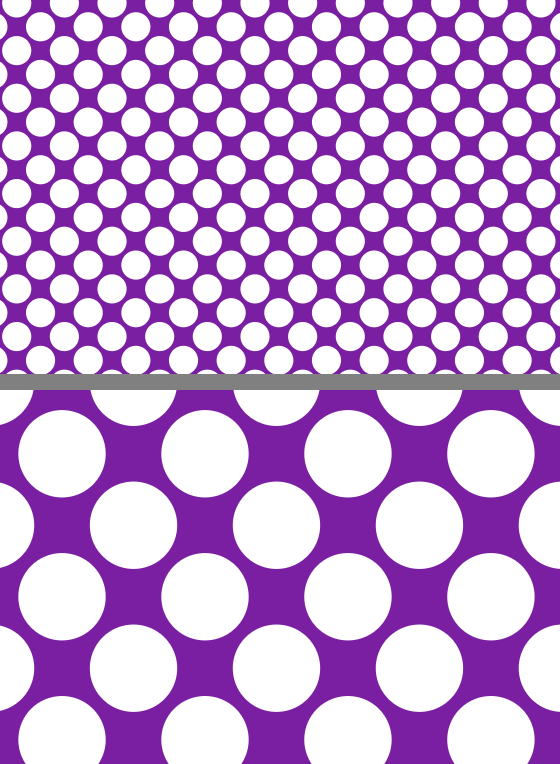
Top, the full canvas; bottom, a detail of the centre.
This pattern is drawn by a Shadertoy shader. Its source:

```glsl
const vec3 PURPLE = vec3(0.482, 0.122, 0.635);
const vec3 WHITE = vec3(1.0);

// Lengths are fractions of the canvas width
const float PERIOD = 0.0851;
const float DOT_RADIUS = 0.0260;
const vec2 DOT_ORIGIN = vec2(-0.0021, 0.0308);

// Distance to the nearest point of a square lattice
float latticeDistance(vec2 p, float period) {
    return length((fract(p / period + 0.5) - 0.5) * period);
}

// Signed distance to dots on two lattices staggered by half a period
float staggeredDots(vec2 p, float period, float radius) {
    float corners = latticeDistance(p, period);
    float centers = latticeDistance(p - 0.5 * period, period);
    return min(corners, centers) - radius;
}

// Edge coverage smoothed over one pixel
float coverage(float dist, float pixel) {
    return clamp(0.5 - dist / pixel, 0.0, 1.0);
}

void mainImage(out vec4 fragColor, in vec2 fragCoord) {
    float pixel = 1.0 / iResolution.x;
    vec2 p = (fragCoord - 0.5 * iResolution.xy) * pixel;

    float dots = staggeredDots(p - DOT_ORIGIN, PERIOD, DOT_RADIUS);
    fragColor = vec4(mix(PURPLE, WHITE, coverage(dots, pixel)), 1.0);
}
```
